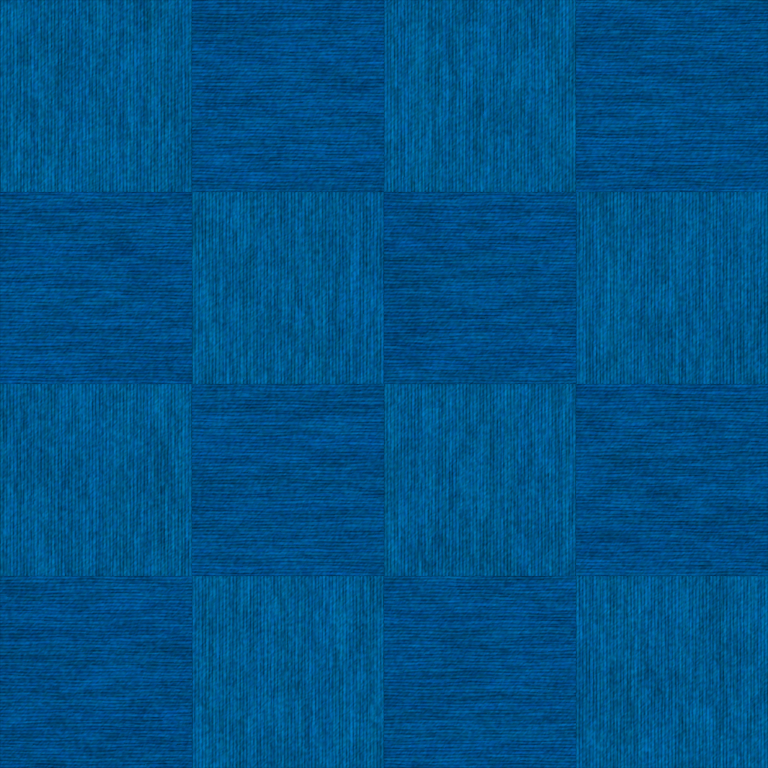
Reproduce this texture procedurally as a WebGL 2 fragment shader.

```glsl
#version 300 es
precision highp float;
// Woven blue carpet squares laid in a checkerboard of turned ribs.
// Each square is a set of fine threads parted by thin broken grooves;
// stretched noise gives streaks and diagonal noise gives the yarn specks.

#define TILES 4.0          // squares across and down
#define RIBS 56.0          // threads in one square
#define WAVE 0.16          // sideways wander of threads, in threads
#define STREAK 0.21        // contrast of single thread streaks
#define CLOUD 0.08         // contrast of bundles and soft patches
#define GROOVE 0.22        // darkness between threads
#define GRAIN 0.20         // contrast along each thread
#define SPECK 0.24         // contrast of the diagonal specks
#define SEAM 0.004         // seam half width, in squares
#define UPRIGHT_BLUE vec3(0.0, 0.344, 0.548)
#define LEVEL_BLUE vec3(0.0, 0.296, 0.512)

uniform vec2 u_resolution;
out vec4 outColor;

const float TAU = 6.2831853;

float hash(vec2 p) {
    vec3 h = fract(vec3(p.xyx) * 0.1031);
    h += dot(h, h.yzx + 33.33);
    return fract((h.x + h.y) * h.z);
}

float valueNoise(vec2 p) {
    vec2 i = floor(p), f = fract(p);
    f = f * f * (3.0 - 2.0 * f);
    float low = mix(hash(i), hash(i + vec2(1.0, 0.0)), f.x);
    float high = mix(hash(i + vec2(0.0, 1.0)), hash(i + 1.0), f.x);
    return mix(low, high, f.y);
}

// Noise for one thread, varying only along its length.
float threadNoise(float along, float thread) {
    float i = floor(along), f = fract(along);
    f = f * f * (3.0 - 2.0 * f);
    return mix(hash(vec2(i, thread)), hash(vec2(i + 1.0, thread)), f);
}

void main() {
    vec2 uv = gl_FragCoord.xy / u_resolution;
    vec2 cell = floor(uv * TILES);
    vec2 local = fract(uv * TILES);
    float pixel = TILES / min(u_resolution.x, u_resolution.y);

    // Turn every other square so that q.x runs along its threads.
    float upright = mod(cell.x + cell.y, 2.0);
    vec2 q = upright > 0.5 ? local.yx : local;
    float seed = 17.0 + 131.0 * hash(cell + 3.0);

    // Threads wander a little, more so in the level squares.
    float wander = sin(q.x * 8.0 + q.y * 17.0 + seed)
                 + 0.5 * sin(q.x * 19.0 - q.y * 31.0 + seed * 2.0);
    float across = q.y * RIBS + WAVE * wander * mix(1.0, 0.15, upright);
    float thread = floor(across) + floor(seed) * 61.0;

    // Streaks of single threads over faint bundles and patches.
    float offset = hash(vec2(thread, 5.0)) * 9.0;
    float single = threadNoise(q.x * 8.0 + offset, thread) - 0.5;
    float bundle = valueNoise(vec2(q.x * 4.0, q.y * 26.0) + seed) - 0.5;
    float patches = valueNoise(q * vec2(3.0, 5.0) + seed * 1.7) - 0.5;

    // Grooves of uneven depth, faded out when too fine to resolve.
    float resolved = smoothstep(1.1, 2.2, 1.0 / (RIBS * pixel));
    float depth = 0.5 + threadNoise(q.x * 14.0 + offset, thread + 7.0);
    float groove = 0.5 * cos(TAU * across) * depth * resolved;

    // Yarn grain along the threads and rising diagonal specks.
    float grain = valueNoise(vec2(q.x * 64.0, across * 2.1) + seed) - 0.5;
    vec2 diagonal = vec2((local.x + local.y) * 44.0, (local.x - local.y) * 92.0);
    float speck = valueNoise(diagonal + seed * 2.3 + 100.0) - 0.5;

    float light = 1.0 + STREAK * single + CLOUD * (bundle + 0.6 * patches)
                - GROOVE * groove + GRAIN * grain + SPECK * speck;

    // Threads drift between greener and purer blue dyes.
    vec3 color = mix(LEVEL_BLUE, UPRIGHT_BLUE, upright);
    float dye = 0.4 * (hash(vec2(thread, 23.0)) - 0.5) + 0.8 * grain - 0.5 * speck;
    color += vec3(0.0, 0.025, -0.045) * dye;
    color *= light;

    // Faint shaded seam around each square.
    vec2 edge = min(local, 1.0 - local);
    float seam = 1.0 - smoothstep(0.0, SEAM + pixel, min(edge.x, edge.y));
    color *= 1.0 - 0.08 * seam;

    outColor = vec4(clamp(color, 0.0, 1.0), 1.0);
}
```
